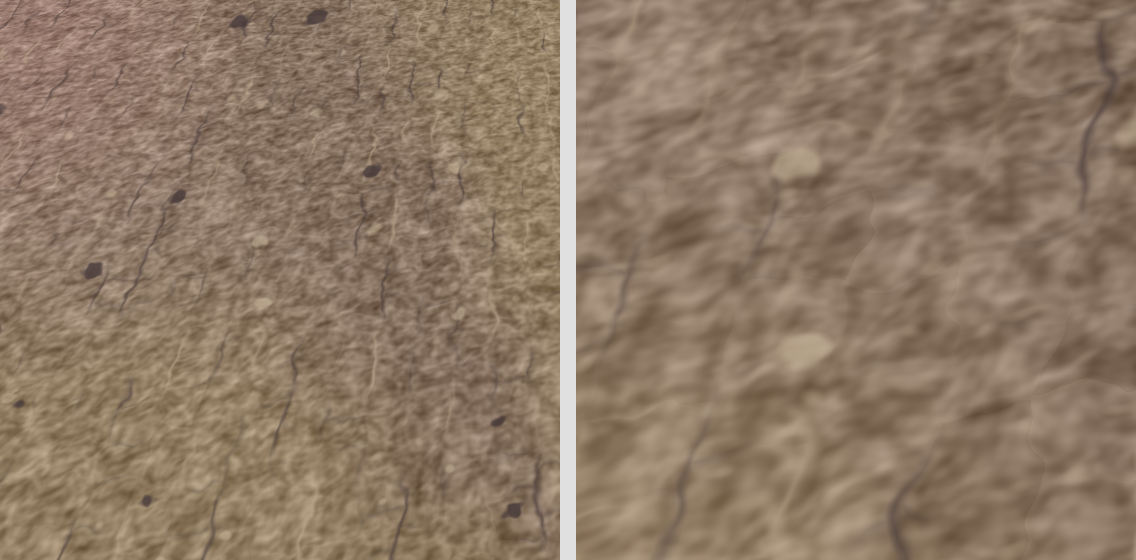
Left, the full canvas; right, a detail of the centre.
Write a Shadertoy shader that draws this texture.

```glsl
const vec2 VANISHING_POINT = vec2(0.88, 1.95);
const vec2 STONE_SIZE = vec2(0.066, 0.052);
const vec3 OLIVE = vec3(0.575, 0.495, 0.385);
const vec3 MAUVE = vec3(0.555, 0.472, 0.405);
const vec3 SOOT = vec3(0.27, 0.22, 0.22);
const vec3 CHALK = vec3(0.78, 0.71, 0.60);

vec2 hash2(vec2 p) {
    vec3 q = fract(p.xyx * vec3(0.1031, 0.1030, 0.0973));
    q += dot(q, q.yzx + 33.33);
    return fract((q.xx + q.yz) * q.zy);
}

float cornerSlope(vec2 cell, vec2 offset) {
    float angle = 6.2832 * hash2(cell).x;
    return dot(vec2(cos(angle), sin(angle)), offset);
}

float gradientNoise(vec2 p) {
    vec2 i = floor(p), f = p - i;
    vec2 u = f * f * f * (f * (f * 6.0 - 15.0) + 10.0);
    vec2 e = vec2(1.0, 0.0);
    float low = mix(cornerSlope(i, f), cornerSlope(i + e, f - e), u.x);
    float high = mix(cornerSlope(i + e.yx, f - e.yx), cornerSlope(i + 1.0, f - 1.0), u.x);
    return mix(low, high, u.y);
}

// 1 inside the edge, fading to 0 over the softness
float below(float value, float edge, float softness) {
    return 1.0 - smoothstep(edge - softness, edge + softness, value);
}

// Canvas to receding ground, with rows climbing gently to the right
vec2 groundPlane(vec2 uv) {
    float depth = VANISHING_POINT.y - uv.y;
    vec2 ground = vec2(1.5 * (uv.x - VANISHING_POINT.x), 2.25) / depth;
    ground.y -= 0.16 * ground.x;
    return ground;
}

// Staggered columns: xy = distance to side and end joints, zw = stone id
vec4 paving(vec2 p, vec2 size) {
    vec2 q = p / size;
    float column = floor(q.x);
    q.y += 5.0 * hash2(vec2(column, 7.0)).x;
    vec2 f = fract(q);
    return vec4(min(f, 1.0 - f) * size, floor(q));
}

float grain(vec2 p) {
    float tone = 0.13 * gradientNoise(p * vec2(24.0, 34.0));
    tone += 0.15 * gradientNoise(p * vec2(50.0, 72.0) + 17.0);
    return tone + 0.09 * gradientNoise(p * vec2(95.0, 130.0) + 41.0);
}

vec3 regionColour(vec2 uv, float drift) {
    float lowerLeft = below(uv.y + 0.9 * max(uv.x - 0.45, 0.0) + drift, 0.42, 0.2);
    float upperRight = smoothstep(0.0, 0.28, uv.x - 0.75 + 0.3 * (uv.y - 0.5) + drift);
    vec3 colour = mix(MAUVE, OLIVE, max(lowerLeft, upperRight));
    float shadeBand = below(abs(uv.x - mix(0.86, 0.5, uv.y) + drift), 0.14, 0.14);
    float rosyCorner = below(length(uv - vec2(0.0, 1.0)), 0.3, 0.3);
    return colour - 0.035 * shadeBand + rosyCorner * vec3(0.045, 0.01, 0.03);
}

// Irregular blots scattered over the canvas, one per jittered tile
float blots(vec2 uv, float tiles, float chance, float radius, float seed) {
    vec2 base = floor(uv * tiles);
    float cover = 0.0;
    for (int k = 0; k < 9; k++) {
        vec2 cell = base + vec2(k % 3, k / 3) - 1.0;
        vec2 centre = (cell + hash2(cell + seed)) / tiles;
        vec2 traits = hash2(cell + seed + 31.0);
        vec2 offset = uv - centre;
        offset.y -= 0.3 * offset.x;
        float size = radius * (0.6 + 0.6 * traits.y);
        float ragged = 0.7 * size * gradientNoise(uv * 60.0 + seed);
        float blot = below(length(offset * vec2(0.85, 1.2)) + ragged, size, 0.004);
        cover = max(cover, blot * step(traits.x, chance));
    }
    return cover;
}

void mainImage(out vec4 fragColor, in vec2 fragCoord) {
    vec2 uv = fragCoord / iResolution.xy;
    vec2 ground = groundPlane(uv);
    float drift = 0.12 * gradientNoise(uv * 4.0);

    // Wobble the joints so the stones look worn
    vec2 wobble = vec2(gradientNoise(ground * 20.0), gradientNoise(ground * 20.0 + 53.0));
    vec2 ripple = vec2(gradientNoise(ground * 55.0 + 9.0), gradientNoise(ground * 55.0 + 77.0));
    vec4 stone = paving(ground + 0.018 * wobble + 0.007 * ripple, STONE_SIZE);
    vec2 stoneTraits = hash2(stone.zw + 13.0);

    // Stone faces
    vec3 colour = regionColour(uv, drift);
    colour += grain(ground + 0.008 * wobble) + 0.04 * (stoneTraits.x - 0.5);
    colour += 0.06 * step(0.965, stoneTraits.y) * smoothstep(0.0, 0.01, min(stone.x, stone.y));

    // Joints: dark cracks in some stretches, pale mortar in others
    float stretch = gradientNoise(ground * vec2(13.0, 7.0) + 5.0);
    float sideJoint = below(stone.x, 0.003, 0.004);
    float endJoint = below(stone.y, 0.002, 0.004);
    float crack = max(sideJoint, 0.5 * endJoint) * smoothstep(0.0, 0.35, stretch);
    float mortar = max(sideJoint, 0.6 * endJoint) * smoothstep(0.05, 0.4, -stretch);
    colour = mix(colour, SOOT, 0.6 * crack);
    colour = mix(colour, CHALK, 0.5 * mortar);

    // Pale chips and dark holes
    float chips = smoothstep(0.3, 0.6, gradientNoise(ground * vec2(36.0, 58.0) + 91.0));
    colour = mix(colour, CHALK, 0.35 * chips);
    colour = mix(colour, CHALK, 0.55 * blots(uv, 9.0, 0.2, 0.010, 3.0));
    colour = mix(colour, SOOT, 0.8 * blots(uv, 6.0, 0.28, 0.014, 60.0));

    fragColor = vec4(clamp(colour, 0.0, 1.0), 1.0);
}
```
